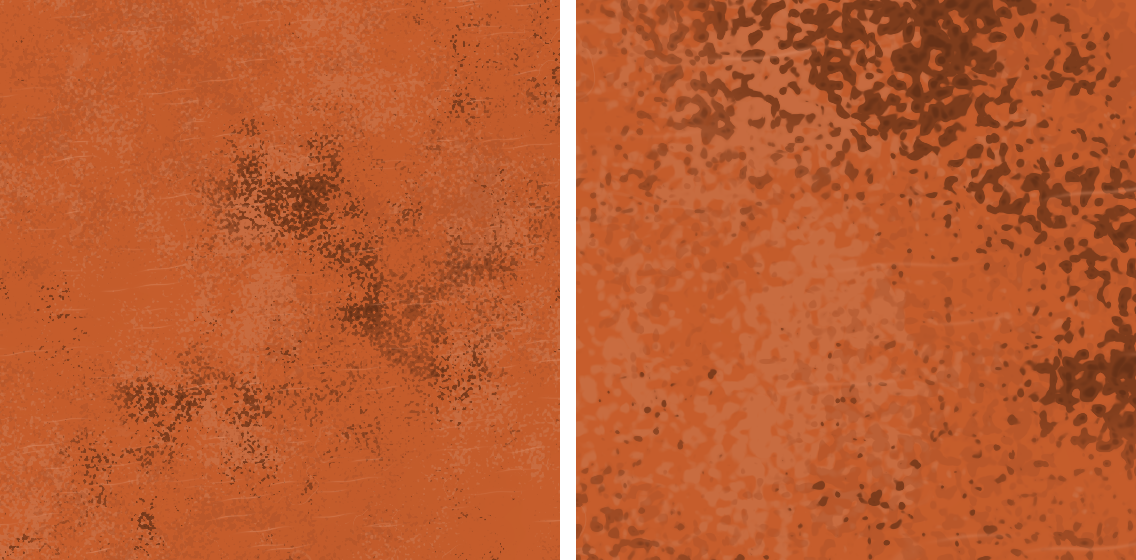
Left: the whole. Right: its middle third, enlarged.
This texture is drawn by a WebGL 1 fragment shader. Its source:

```glsl
precision highp float;
// Worn orange paint: dark grime grains in clusters, pale dust and fine slanted scratches.
uniform vec2 u_resolution;

const vec3 PAINT = vec3(0.772, 0.362, 0.170);
const vec3 STAIN = vec3(0.660, 0.310, 0.155);
const vec3 GRIME = vec3(0.490, 0.235, 0.110);
const vec3 DUST = vec3(0.790, 0.460, 0.300);
const vec3 SCRATCH = vec3(0.850, 0.540, 0.390);

const float PATCH_SCALE = 4.6;
const float CLUSTER_SCALE = 27.0;
const float GRAIN_SCALE = 125.0;
const float GRIME_LEVEL = 0.82;
const float STAIN_LEVEL = 0.71;
const float DUST_LEVEL = 0.68;
const vec2 SCRATCH_GRID = vec2(8.0, 36.0);
const float SCRATCH_SHARE = 0.42;
const float SCRATCH_SLOPE = 0.09;
const float SCRATCH_WIDTH = 0.0012;

float hash(vec2 p) {
  vec3 q = fract(p.xyx * 0.1031);
  q += dot(q, q.yzx + 33.33);
  return fract((q.x + q.y) * q.z);
}

vec2 hash2(vec2 p) {
  return vec2(hash(p), hash(p + 57.3));
}

float noise(vec2 p) {
  vec2 i = floor(p), f = fract(p);
  f = f * f * (3.0 - 2.0 * f);
  vec2 e = vec2(0.0, 1.0);
  return mix(mix(hash(i), hash(i + e.yx), f.x),
             mix(hash(i + e.xy), hash(i + e.yy), f.x), f.y);
}

float fbm(vec2 p) {
  float sum = 0.0, weight = 0.516;
  for (int i = 0; i < 5; i++) {
    sum += weight * noise(p);
    p = mat2(1.6, 1.2, -1.2, 1.6) * p + 13.7;
    weight *= 0.5;
  }
  return sum;
}

// Distance to the nearest scattered point
float cellular(vec2 p) {
  vec2 i = floor(p), f = fract(p);
  float nearest = 2.0;
  for (int y = -1; y <= 1; y++) {
    for (int x = -1; x <= 1; x++) {
      vec2 cell = vec2(float(x), float(y));
      nearest = min(nearest, length(cell + hash2(i + cell) - f));
    }
  }
  return nearest;
}

// Ragged grains that gather where the broad patches and clusters are strong
float grainField(vec2 p, float seed) {
  vec2 ragged = p * GRAIN_SCALE + 1.2 * noise(p * 70.0 + seed) + seed;
  float grain = 0.45 * (1.0 - cellular(ragged)) + 0.55 * noise(p * GRAIN_SCALE * 1.7 + seed);
  float patches = fbm(p * PATCH_SCALE + seed) - 0.5;
  float clusters = noise(p * CLUSTER_SCALE + seed) - 0.5;
  return grain + 1.1 * patches + 0.36 * clusters;
}

// Short tapered strokes, one candidate per grid cell
float scratches(vec2 p) {
  vec2 q = vec2(p.x, p.y - SCRATCH_SLOPE * p.x);
  vec2 home = floor(q * SCRATCH_GRID);
  float sum = 0.0;
  for (int y = -1; y <= 1; y++) {
    for (int x = -1; x <= 1; x++) {
      vec2 cell = home + vec2(float(x), float(y));
      vec2 d = q - (cell + hash2(cell + 3.1)) / SCRATCH_GRID;
      vec2 trait = hash2(cell + 91.7);
      float halfLength = mix(0.018, 0.065, trait.x);
      d.y -= (trait.y - 0.5) * 0.13 * d.x + 0.0012 * sin(d.x * 90.0 + trait.x * 40.0);
      float taper = 1.0 - smoothstep(0.25, 1.0, abs(d.x) / halfLength);
      float line = exp(-pow(d.y / SCRATCH_WIDTH, 2.0)) + 0.2 * exp(-abs(d.y) / 0.003);
      float present = step(hash(cell + 17.9), SCRATCH_SHARE);
      sum += present * taper * line * mix(0.25, 0.85, trait.y);
    }
  }
  return min(sum, 1.0) * mix(0.45, 1.0, noise(p * 60.0));
}

// Thin curved hairlines along the middle level of a noise
float hairlines(vec2 p) {
  float level = abs(noise(p * 13.0 + 0.5 * noise(p * 45.0)) - 0.5);
  return (1.0 - smoothstep(0.004, 0.018, level)) * smoothstep(0.55, 0.8, noise(p * 9.0 + 31.0));
}

void main() {
  vec2 uv = gl_FragCoord.xy / u_resolution;
  float centre = 1.0 - smoothstep(0.12, 0.6, length((uv - vec2(0.53, 0.56)) * vec2(0.9, 1.15)));

  // Nearly flat paint with a slow drift
  vec3 color = PAINT * (1.0 + 0.05 * (fbm(uv * 3.0 + 71.0) - 0.5));

  // Pale dust and hairlines
  float dust = smoothstep(DUST_LEVEL - 0.08, DUST_LEVEL + 0.16, grainField(uv, 43.0));
  color = mix(color, DUST, 0.62 * dust);
  color = mix(color, DUST, 0.4 * hairlines(uv));

  // Faint stains below the strong grime
  float stain = smoothstep(-0.05, 0.08, grainField(uv, 19.0) + 0.1 * (centre - 0.5) - STAIN_LEVEL);
  color = mix(color, STAIN, 0.42 * stain);
  float grimeField = grainField(uv, 7.0) + 0.2 * (centre - 0.45);
  color = mix(color, STAIN, 0.4 * smoothstep(0.62, 0.95, grimeField));
  float grime = smoothstep(GRIME_LEVEL - 0.04, GRIME_LEVEL + 0.05, grimeField);
  float depth = mix(0.45, 1.0, smoothstep(0.25, 0.75, noise(uv * 11.0 + 5.0)));
  color = mix(color, GRIME, grime * depth);
  color *= 1.0 - 0.18 * smoothstep(0.98, 1.2, grimeField);

  color = mix(color, SCRATCH, 0.7 * scratches(uv));
  gl_FragColor = vec4(color, 1.0);
}
```
